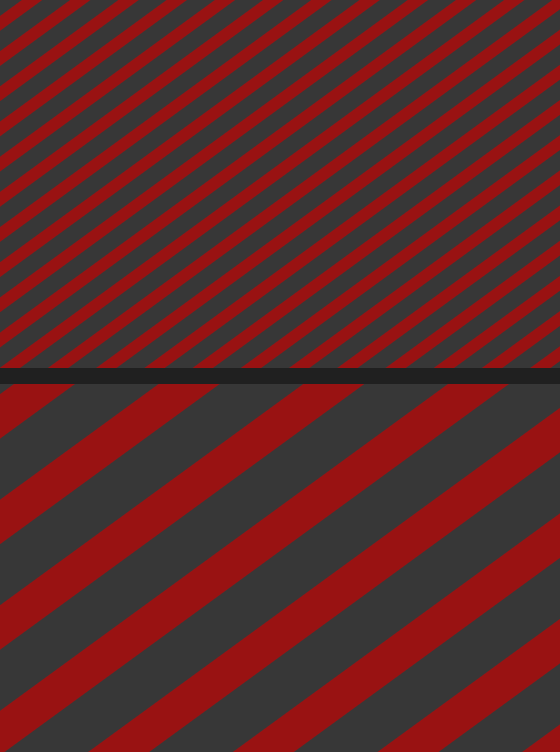
Top, the full canvas; bottom, a detail of the centre.
Reproduce this pattern procedurally as a Shadertoy shader.

```glsl
// Coverage of evenly spaced bands centred on whole numbers of phase
float bandCoverage(float phase, float fillRatio, float pixelPhase) {
    float centreDistance = abs(fract(phase + 0.5) - 0.5);
    return clamp(0.5 + (0.5 * fillRatio - centreDistance) / pixelPhase, 0.0, 1.0);
}

void mainImage(out vec4 fragColor, in vec2 fragCoord) {
    vec2 position = fragCoord / iResolution.y;

    // Diagonal stripes: cycles per canvas height along x and y
    vec2 frequency = vec2(7.631, -10.461);
    float phase = dot(position, frequency) - 0.204;
    float stripe = bandCoverage(phase, 0.422, length(frequency) / iResolution.y);

    // Flat red bands over charcoal
    vec3 charcoal = vec3(0.216);
    vec3 red = vec3(0.600, 0.071, 0.071);
    fragColor = vec4(mix(charcoal, red, stripe), 1.0);
}
```
